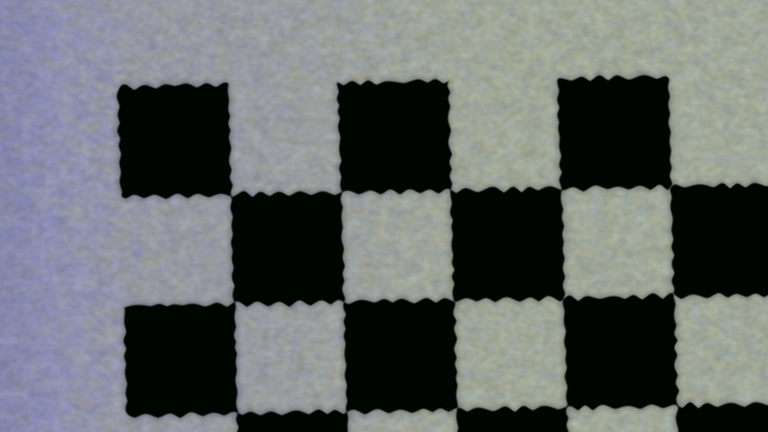
Reproduce this pattern procedurally as a Shadertoy shader.

```glsl
// Board placement, in canvas heights, measured from the top left
const vec2 BOARD_ORIGIN = vec2(0.2735, 0.2014);
const vec2 COLUMN_STEP = vec2(0.2546, -0.0046);
const vec2 ROW_STEP = vec2(0.0069, 0.2535);

// Edge shape, in cells
const vec2 SCALLOP_COUNT = vec2(6.3, 5.3);    // along vertical, horizontal edges
const vec2 SCALLOP_DEPTH = vec2(0.008, 0.018);
const float EDGE_WANDER = 0.016;
const float EDGE_SOFTNESS = 0.022;
const float INK_SPREAD = 0.003;
const float HALO_WIDTH = 0.075;
const float HALO_STRENGTH = 0.42;

// Colours
const vec3 INK = vec3(0.00, 0.02, 0.00);
const vec3 COOL_PAPER = vec3(0.548, 0.56, 0.70);
const vec3 GREY_PAPER = vec3(0.588, 0.598, 0.630);
const vec3 WARM_PAPER = vec3(0.625, 0.655, 0.600);
const vec3 FRINGE = vec3(0.03, 0.01, 0.10);
const vec3 HUE_SWING = vec3(0.030, 0.015, -0.060);
const float MOTTLE = 0.14;
const float GRAIN = 0.085;
const float TINT_MOTTLE = 0.30;
const float PI = 3.14159265;

vec2 hashGradient(vec2 p) {
    vec3 h = fract(p.xyx * vec3(0.1031, 0.1030, 0.0973));
    h += dot(h, h.yzx + 33.33);
    return 2.0 * fract((h.xx + h.yz) * h.zy) - 1.0;
}

float gradientNoise(vec2 p) {
    vec2 i = floor(p), f = fract(p);
    vec2 w = f * f * f * (f * (f * 6.0 - 15.0) + 10.0);
    vec2 e = vec2(1.0, 0.0);
    float bottom = mix(dot(hashGradient(i), f),
                       dot(hashGradient(i + e), f - e), w.x);
    float top = mix(dot(hashGradient(i + e.yx), f - e.yx),
                    dot(hashGradient(i + 1.0), f - 1.0), w.x);
    return mix(bottom, top, w.y);
}

float fbm(vec2 p) {
    float sum = 0.0, gain = 0.6;
    for (int i = 0; i < 4; i++) {
        sum += gain * gradientNoise(p);
        p = mat2(1.6, 1.2, -1.2, 1.6) * p + 7.3;
        gain *= 0.55;
    }
    return sum;
}

// Offset of one grid line: uneven rounded teeth on a slow wander
float scallop(float along, float line, float count, float depth) {
    float seed = line * 5.37 + 40.0;
    float jitter = 0.8 * gradientNoise(vec2(along * 2.3 + 30.0, seed));
    float wave = sin(PI * (along * count + jitter + line * 0.37));
    float tooth = mix(abs(wave), wave * wave, 0.6);
    float size = 1.0 + 1.3 * gradientNoise(vec2(along * 3.0 + 60.0, seed + 9.5));
    float wander = gradientNoise(vec2(along * 4.0 + 90.0, seed + 3.2));
    return depth * size * (2.0 * tooth - 1.1) + EDGE_WANDER * wander;
}

float cellInk(vec2 cell) {
    return step(0.0, min(cell.x, cell.y)) * (1.0 - mod(cell.x + cell.y, 2.0));
}

// Blend of the four cells that meet at a grid crossing
float checker(vec2 fromLine, vec2 line, float softness) {
    vec2 w = smoothstep(-softness, softness, fromLine);
    float upper = mix(cellInk(line - 1.0), cellInk(line - vec2(0.0, 1.0)), w.x);
    float lower = mix(cellInk(line - vec2(1.0, 0.0)), cellInk(line), w.x);
    return mix(upper, lower, w.y);
}

// Felted sheet: cool at the left, grey between, warm at the right
vec3 paper(vec2 p) {
    float mottle = fbm(p * vec2(24.0, 30.0) + 11.0);
    float grain = gradientNoise(p * vec2(58.0, 74.0) + 31.0);
    float tint = fbm(p * vec2(14.0, 24.0) + 57.0);
    float hue = gradientNoise(p * vec2(30.0, 42.0) + 83.0);
    float across = p.x + TINT_MOTTLE * tint;
    vec3 sheet = mix(COOL_PAPER, GREY_PAPER, smoothstep(0.04, 0.38, across));
    sheet = mix(sheet, WARM_PAPER, smoothstep(0.40, 1.20, across));
    float light = mix(0.95, 1.0, smoothstep(0.0, 0.15, p.x));
    sheet *= light * (1.0 + MOTTLE * mottle + GRAIN * grain);
    return sheet + HUE_SWING * hue;
}

void mainImage(out vec4 fragColor, in vec2 fragCoord) {
    vec2 p = vec2(fragCoord.x, iResolution.y - fragCoord.y) / iResolution.y;
    vec2 board = inverse(mat2(COLUMN_STEP, ROW_STEP)) * (p - BOARD_ORIGIN);

    // Distance to the nearest toothed grid lines
    vec2 line = floor(board + 0.5);
    vec2 shift = vec2(
        scallop(board.y, line.x, SCALLOP_COUNT.x, SCALLOP_DEPTH.x),
        scallop(board.x, line.y + 17.0, SCALLOP_COUNT.y, SCALLOP_DEPTH.y));
    vec2 fromLine = board - line + shift;

    // Dark squares with a soft grey rim
    float pixel = 1.0 / (iResolution.y * ROW_STEP.y);
    float softness = max(EDGE_SOFTNESS, pixel);
    float ink = checker(fromLine, line, softness);
    ink = smoothstep(0.0, 1.0 - INK_SPREAD / softness, ink);
    float halo = checker(fromLine, line, HALO_WIDTH);

    vec3 colour = paper(p) * (1.0 - HALO_STRENGTH * halo);
    colour = mix(colour, INK, ink) + FRINGE * ink * (1.0 - ink);
    fragColor = vec4(colour, 1.0);
}
```
